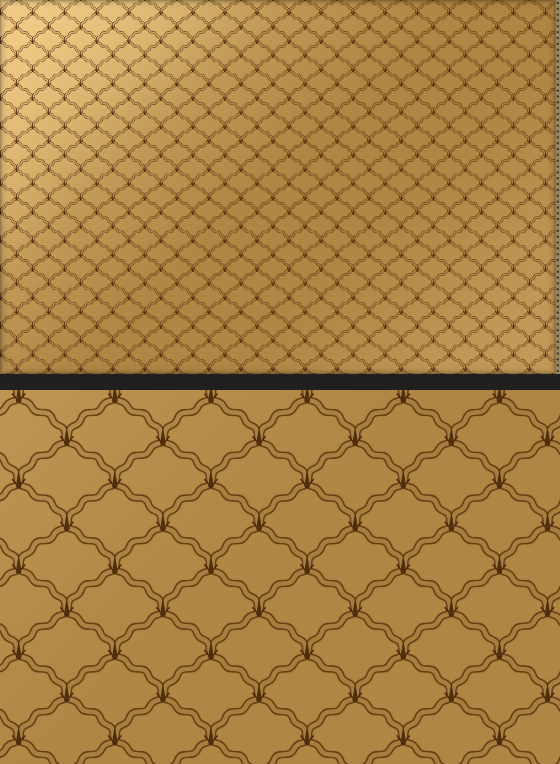
Top: the whole. Bottom: its middle third, enlarged.
Give the GLSL for this pattern, as a Shadertoy shader.

```glsl
// Gilded ogee trellis: finely scalloped double lines cross on a diamond
// lattice, with a small dark bud at each crossing, over a diagonal gold sheen.
// Lines come from a skewed periodic field divided by its gradient.
#define CELL vec2(0.0857, 0.0762)   // lattice period, in canvas heights
#define ORIGIN vec2(0.5586, 0.6215) // one lattice crossing
#define BULGE 0.07                  // overall arch of each edge
#define OGEE 0.035                  // S-curve that sharpens cell tips
#define SCALLOP 0.055               // height of the small lobes
#define LOBES 3.0                   // lobes per edge
#define GAP 0.0027                  // half distance between paired lines
#define LINE 0.0007                 // half width of a line
#define INK vec3(0.35, 0.18, 0.03)
#define RIM 0.012                   // width of the beaded strip at the right

const float TAU = 6.2831853;

// Edge offset and its slope along the edge.
vec2 scallopedEdge(float t) {
    float arch = TAU * t, lobe = TAU * LOBES * t;
    float offset = 0.5 * (BULGE * (1.0 - cos(arch)) + SCALLOP * (1.0 - cos(lobe)))
                 + OGEE * sin(arch);
    float slope = 0.5 * TAU * (BULGE * sin(arch) + SCALLOP * LOBES * sin(lobe))
                + OGEE * TAU * cos(arch);
    return vec2(offset, slope);
}

// Signed distance to the nearest edge running across the first lattice axis.
float edgeDistance(float across, float along) {
    vec2 e = scallopedEdge(along);
    float d = across - e.x;
    d -= round(d);
    return d / length(vec2(1.0 + e.y, 1.0 - e.y) / CELL);
}

float segmentDistance(vec2 p, vec2 a, vec2 b) {
    vec2 ab = b - a;
    return length(p - a - ab * clamp(dot(p - a, ab) / dot(ab, ab), 0.0, 1.0));
}

// Upright spike with a pair of short side leaves, around a crossing.
float budDistance(vec2 p) {
    p.x = abs(p.x);
    float along = clamp((p.y + 0.002) / 0.015, 0.0, 1.0);
    float spike = length(vec2(p.x, p.y + 0.002 - along * 0.015))
                - 0.0025 * (1.0 - along);
    float leaf = segmentDistance(p, vec2(0.001, -0.002), vec2(0.0055, 0.0035)) - 0.0007;
    return min(spike, leaf);
}

float coverage(float d, float px) {
    return 1.0 - smoothstep(-0.6 * px, 0.6 * px, d);
}

// Bright upper left, deep middle band, softer glow at the lower right.
vec3 goldSheen(float s) {
    vec3 c = mix(vec3(0.94, 0.79, 0.52), vec3(0.88, 0.73, 0.46), smoothstep(0.1, 0.5, s));
    c = mix(c, vec3(0.76, 0.60, 0.34), smoothstep(0.35, 0.85, s));
    c = mix(c, vec3(0.685, 0.525, 0.265), smoothstep(0.65, 1.3, s));
    return mix(c, vec3(0.76, 0.60, 0.345), smoothstep(1.5, 2.4, s));
}

void mainImage(out vec4 fragColor, in vec2 fragCoord) {
    float px = 1.0 / iResolution.y;
    vec2 p = fragCoord * px;
    float width = iResolution.x * px;

    // Skewed coordinates: mirroring left to right swaps the two axes.
    vec2 uv = (p - ORIGIN) / CELL;
    vec2 lattice = vec2(uv.y + uv.x, uv.y - uv.x);
    float d1 = edgeDistance(lattice.x, lattice.y);
    float d2 = edgeDistance(lattice.y, lattice.x);
    float edge = min(abs(d1), abs(d2));

    // The outline follows the outside of the merged bands.
    float outline = abs(edge - GAP) - LINE;
    vec2 local = lattice - round(lattice);
    vec2 node = 0.5 * vec2(local.x - local.y, local.x + local.y) * CELL;
    float bud = budDistance(node);

    // Sheen, faint groove shading, then ink.
    vec3 color = goldSheen(p.x + 1.0 - p.y);
    color *= 1.0 - 0.05 * (1.0 - smoothstep(GAP, GAP * 2.0, edge));
    color = mix(color, INK, 0.80 * coverage(outline, px));
    color = mix(color, INK * 0.8, 0.90 * coverage(bud, px));

    // Shaded border of the panel.
    float panel = width - RIM;
    float border = min(min(p.x, panel - p.x), min(p.y, 1.0 - p.y));
    color *= 1.0 - 0.35 * exp(-max(border, 0.0) / 0.006);

    // Beaded strip beyond the panel.
    vec2 bead = vec2(p.x - panel - RIM * 0.5, (fract(p.y * 64.0) - 0.5) / 64.0);
    vec3 strip = mix(vec3(0.60, 0.53, 0.38), vec3(0.25, 0.20, 0.12),
                     coverage(length(bead) - 0.003, px));
    color = mix(color, strip, coverage(panel - p.x, px));

    fragColor = vec4(color, 1.0);
}
```
